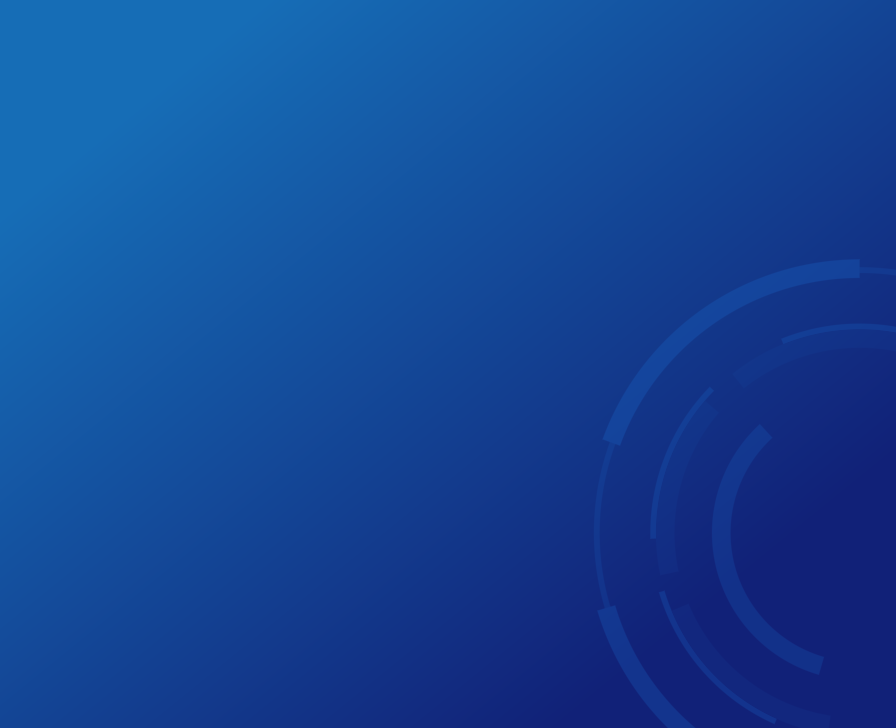
Give the GLSL for this background, as a WebGL 2 fragment shader.

```glsl
#version 300 es
precision highp float;
// Deep blue diagonal gradient with broken concentric rings at the lower right.
// The gradient runs corner to corner; each ring piece is an arc distance
// function, blended as a translucent lighter blue. Lengths are canvas heights.

#define SKY_BLUE vec3(0.086, 0.427, 0.714)
#define DEEP_BLUE vec3(0.067, 0.130, 0.470)
#define RING_BLUE vec3(0.086, 0.353, 0.725)
#define GRADIENT_SPAN vec2(0.15, 0.81)
#define RING_CENTER vec2(0.050, 0.268)  // inset from the right edge, height
#define OUTER_RADIUS 0.363
#define LINE_RADIUS 0.2835
#define BAND_RADIUS 0.267
#define INNER_RADIUS 0.190
#define BAND_HALF 0.0128
#define LINE_HALF 0.0040

uniform vec2 u_resolution;
out vec4 fragColor;

// Coverage of a flat-ended arc; angles in degrees, counterclockwise from +x.
float arc(vec2 p, float radius, float halfWidth, float fromDeg, float toDeg) {
  float middle = radians(0.5 * (fromDeg + toDeg));
  float halfSweep = radians(0.5 * (toDeg - fromDeg));
  vec2 axis = vec2(cos(middle), sin(middle));
  vec2 q = vec2(dot(p, axis), axis.x * p.y - axis.y * p.x);
  float r = length(q);
  float side = abs(r - radius) - halfWidth;
  float ends = (abs(atan(q.y, q.x)) - halfSweep) * r;
  float soft = 0.8 / u_resolution.y;
  return 1.0 - smoothstep(-soft, soft, max(side, ends));
}

// Combined opacity of all ring pieces around the origin.
float rings(vec2 p) {
  // Outer ring: two heavy arcs joined by a fine line
  float cover = 0.40 * arc(p, OUTER_RADIUS, BAND_HALF, 90.0, 160.0);
  cover += 0.33 * arc(p, OUTER_RADIUS, BAND_HALF, 196.5, 270.0);
  cover += 0.22 * arc(p, OUTER_RADIUS - 0.002, LINE_HALF, 160.0, 196.5);
  cover += 0.22 * arc(p, OUTER_RADIUS - 0.002, LINE_HALF, 40.0, 90.0);

  // Middle ring: fine bright lines outside faint bands
  float lines = arc(p, LINE_RADIUS, LINE_HALF, 40.0, 112.0)
              + arc(p, LINE_RADIUS, LINE_HALF, 135.7, 181.6)
              + arc(p, LINE_RADIUS, LINE_HALF, 196.5, 246.0);
  float bands = arc(p, BAND_RADIUS, BAND_HALF, 40.0, 128.7)
              + arc(p, BAND_RADIUS, BAND_HALF, 139.5, 192.0)
              + arc(p, BAND_RADIUS, BAND_HALF, 202.5, 261.0);
  cover += max(0.32 * lines, 0.10 * bands);

  // Inner ring: a single open arc
  return cover + 0.27 * arc(p, INNER_RADIUS, BAND_HALF, 132.5, 254.0);
}

void main() {
  vec2 uv = gl_FragCoord.xy / u_resolution;
  float aspect = u_resolution.x / u_resolution.y;

  // Diagonal gradient from the upper left to the lower right
  float diagonal = 0.5 * (uv.x + 1.0 - uv.y);
  float shade = clamp((diagonal - GRADIENT_SPAN.x)
                      / (GRADIENT_SPAN.y - GRADIENT_SPAN.x), 0.0, 1.0);
  vec3 color = mix(SKY_BLUE, DEEP_BLUE, shade);

  // Translucent rings
  vec2 center = vec2(aspect - RING_CENTER.x, RING_CENTER.y);
  vec2 p = vec2(uv.x * aspect, uv.y) - center;
  color = mix(color, RING_BLUE, rings(p));

  fragColor = vec4(color, 1.0);
}
```
